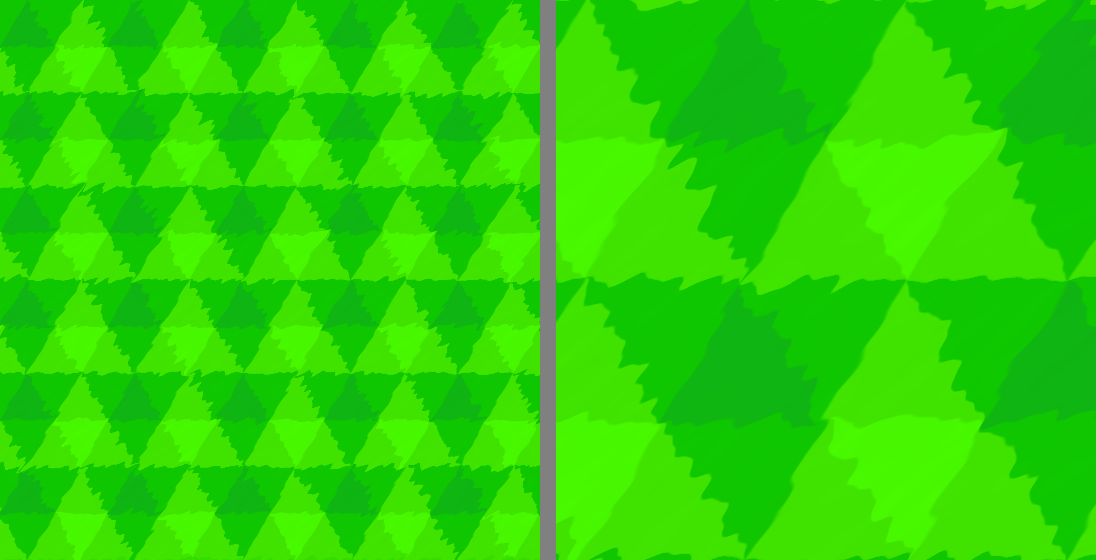
Left, the full canvas; right, a detail of the centre.
Give the GLSL for this pattern, as a Shadertoy shader.

```glsl
// Interlocking green triangles in rows, with edges torn along a slanted grain.
#define COUNTS vec2(5.0, 6.0)   // repeats across and down
#define GRAIN_ANGLE 0.68        // direction of the tearing, radians
#define GRAIN_FREQ vec2(13.0, 85.0) // noise scale along and across the grain
#define TEAR 0.021              // tear length, in canvas heights
#define SOFTNESS 0.0012         // half width of an edge, in canvas heights
#define SHADE 0.012             // faint streaks in the fill
#define DARK vec3(0.06, 0.78, 0.00)
#define SHADOW vec3(0.06, 0.71, 0.07)
#define LIGHT vec3(0.25, 0.89, 0.00)
#define BRIGHT vec3(0.28, 0.97, 0.00)

vec2 hashGradient(vec2 cell) {
    vec3 h = fract(cell.xyx * vec3(0.1031, 0.1030, 0.0973));
    h += dot(h, h.yzx + 33.33);
    float angle = 6.2832 * fract((h.x + h.y) * h.z);
    return vec2(cos(angle), sin(angle));
}

float gradientNoise(vec2 p) {
    vec2 i = floor(p), f = p - i;
    vec2 s = f * f * f * (f * (f * 6.0 - 15.0) + 10.0);
    vec2 e = vec2(1.0, 0.0);
    float a = dot(hashGradient(i), f);
    float b = dot(hashGradient(i + e.xy), f - e.xy);
    float c = dot(hashGradient(i + e.yx), f - e.yx);
    float d = dot(hashGradient(i + e.xx), f - e.xx);
    return mix(mix(a, b, s.x), mix(c, d, s.x), s.y);
}

// Coverage of the inside of an edge; distance is positive inside.
float cover(float dist) {
    float w = max(SOFTNESS, 0.7 / iResolution.y);
    return smoothstep(-w, w, dist);
}

void mainImage(out vec4 fragColor, in vec2 fragCoord) {
    vec2 p = fragCoord / iResolution.y;
    float aspect = iResolution.x / iResolution.y;

    // Slide points along the grain; the strength drifts over the canvas
    vec2 along = vec2(cos(GRAIN_ANGLE), sin(GRAIN_ANGLE));
    vec2 grain = vec2(dot(p, along), dot(p, vec2(-along.y, along.x))) * GRAIN_FREQ;
    float streak = gradientNoise(grain) + 0.5 * gradientNoise(grain * 1.9 + 17.0);
    float wear = smoothstep(-0.45, 0.35, gradientNoise(p * 11.0 + 5.0));
    p += along * streak * TEAR * mix(0.35, 1.25, wear);
    p.y = clamp(p.y, 0.0005, 0.9995);

    // Cell coordinates: u is the offset from the light apex, v runs downward
    vec2 size = vec2(aspect, 1.0) / COUNTS;
    vec2 cell = p / size;
    float u = abs(fract(cell.x - 0.25) - 0.5);
    float v = 1.0 - fract(cell.y);

    // Horizontal scale that turns offsets into distances to the slanted sides
    float slant = size.x * size.y / length(vec2(0.5 * size.x, size.y));
    float light = cover((0.5 * v - u) * slant) * cover((1.0 - v) * size.y);
    float lower = cover((v - 0.5) * size.y);
    float bright = lower * cover((0.5 * (1.0 - v) - u) * slant);
    float shadow = (1.0 - lower) * cover((0.5 * v - 0.5 + u) * slant);

    vec3 color = mix(mix(DARK, SHADOW, shadow), mix(LIGHT, BRIGHT, bright), light);
    color *= 1.0 + SHADE * streak;
    fragColor = vec4(color, 1.0);
}
```
